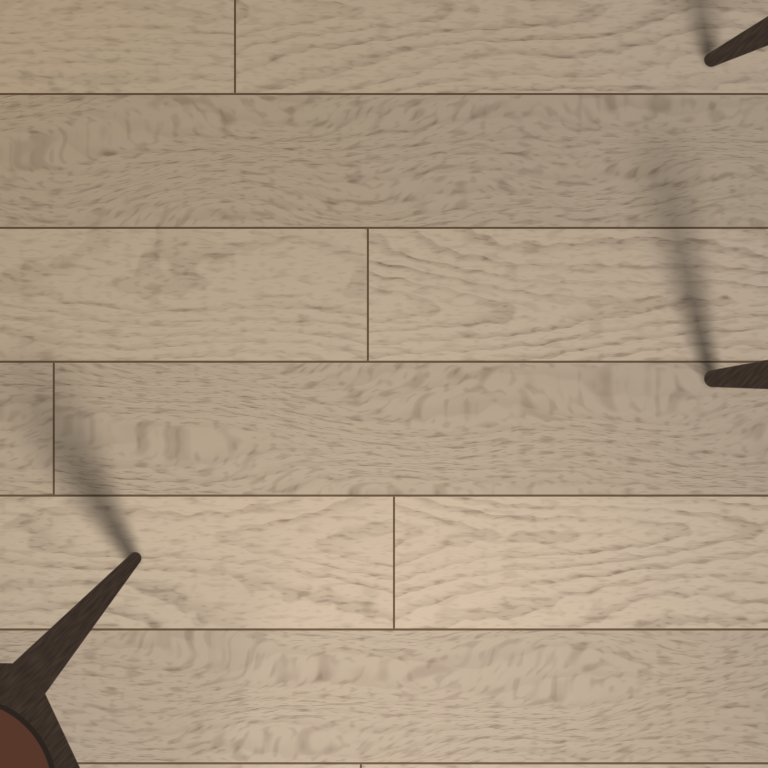
A WebGL 1 fragment shader for this texture:

```glsl
precision highp float;
// Pale oak plank floor seen from above, with soft light and dark chair legs.
// Rows and staggered joints give each board a seed; ring contours and fine
// pore streaks from gradient noise form its grain; tapered bars form the legs.

uniform vec2 u_resolution;

const float ROW_PITCH = 0.1743;    // height of one plank
const float FIRST_SEAM = 0.1224;   // first seam, measured from the top
const float SEAM_HALF = 0.0010;
const float GRAIN_LINES = 8.0;     // straight rings per plank
const float RING_DEPTH = 0.36;
const float PORE_DEPTH = 0.34;
const vec3 OAK = vec3(0.725, 0.655, 0.572);
const vec3 GRAIN = vec3(0.43, 0.36, 0.30);
const vec3 SEAM = vec3(0.34, 0.27, 0.20);
const vec3 LEG = vec3(0.23, 0.19, 0.16);
const vec3 SEAT = vec3(0.34, 0.22, 0.17);

float hash(vec2 p) {
  vec3 q = fract(p.xyx * vec3(0.1031, 0.1030, 0.0973));
  q += dot(q, q.yzx + 33.33);
  return fract((q.x + q.y) * q.z);
}

float cornerSlope(vec2 cell, vec2 offset) {
  float angle = 6.2832 * hash(cell);
  return dot(vec2(cos(angle), sin(angle)), offset);
}

float gradientNoise(vec2 p) {
  vec2 i = floor(p), f = fract(p), e = vec2(1.0, 0.0);
  vec2 w = f * f * f * (f * (f * 6.0 - 15.0) + 10.0);
  return mix(mix(cornerSlope(i, f), cornerSlope(i + e, f - e), w.x),
             mix(cornerSlope(i + e.yx, f - e.yx), cornerSlope(i + 1.0, f - 1.0), w.x), w.y);
}

// Signed distance to a tapered bar (x) and position along it (y)
vec2 taperedBar(vec2 p, vec2 a, vec2 b, float ra, float rb) {
  vec2 ab = b - a;
  float t = clamp(dot(p - a, ab) / dot(ab, ab), 0.0, 1.0);
  return vec2(length(p - a - ab * t) - mix(ra, rb, t), t);
}

// Shadow that widens and fades away from its foot
float castShadow(vec2 p, vec2 foot, vec2 end, float spread) {
  vec2 bar = taperedBar(p, foot, end, 0.008, spread);
  float blur = mix(0.010, 0.045, bar.y);
  return (1.0 - smoothstep(-blur, blur, bar.x)) * mix(0.50, 0.10, bar.y);
}

// Staggered joint: a smooth sequence on even rows, mostly off canvas on odd rows
float jointX(float row) {
  float s = row * 0.5;
  float even = 0.306 + s * (0.173 + (s - 1.0) * (-0.0695 + 0.0103 * (s - 2.0)));
  float odd = 0.070 - 0.3 * (row - 3.0) * (row - 3.0);
  return mix(even, odd, mod(row, 2.0));
}

// Grain darkness; q.x runs from the joint, q.y spans -0.5 to 0.5 across the plank
float woodGrain(vec2 q, float row, float side) {
  float rift = mod(row, 2.0);
  vec2 seed = vec2(17.3, 9.7) * (row * 2.0 + side + 1.0);
  float figure = (1.0 - rift) * mix(min(0.2 * row, 0.8), 1.0, side);
  float along = abs(q.x);
  float warp = gradientNoise(q * vec2(3.5, 2.2) + seed);
  float jitter = gradientNoise(q * vec2(38.0, 9.0) + seed);
  float centre = mix(0.05, -0.2, hash(seed)) * figure;
  float dv = q.y - centre;

  // Straight rings blend into nested arches on figured boards
  float straight = q.y * GRAIN_LINES + warp * 2.2;
  float arches = 11.0 * along / (1.0 + 1.3 * along) + 7.5 * sqrt(dv * dv + 0.008) + warp * 2.0;
  float rings = mix(straight, arches, figure) + jitter * 0.28;
  float f = fract(rings);
  float line = smoothstep(0.40, 0.88, f) * (1.0 - smoothstep(0.88, 1.0, f));

  // Short pores follow the local slope of the board
  float slant = rift * (0.22 * (hash(seed + 5.0) - 0.3) * q.x / ROW_PITCH + 0.35 * warp);
  float poreY = q.y + slant + 0.05 * warp;
  float coarse = gradientNoise(vec2(q.x * 36.0, poreY * 23.0) + seed);
  float fine = gradientNoise(vec2(q.x * 80.0, poreY * 44.0) + seed.yx);
  float pores = smoothstep(0.02, 0.48, coarse) * 0.65 + smoothstep(0.05, 0.5, fine) * 0.5;
  float patches = smoothstep(-0.45, 0.4, gradientNoise(q * vec2(5.0, 3.0) + seed.yx));

  float ringDepth = RING_DEPTH * mix(0.5, 1.0, figure) * mix(0.45, 1.0, patches);
  return line * ringDepth * (0.65 + 0.7 * pores) + pores * PORE_DEPTH * mix(0.55, 1.0, rift);
}

void main() {
  vec2 p = gl_FragCoord.xy / u_resolution;
  float px = 1.0 / min(u_resolution.x, u_resolution.y);

  // Board layout and wood
  float rows = (1.0 - p.y - FIRST_SEAM) / ROW_PITCH + 1.0;
  float row = floor(rows), v = fract(rows) - 0.5;
  float x = p.x - jointX(row), side = step(0.0, x);
  float tone = mix(1.02, 0.96, mod(row, 2.0)) + 0.04 * (hash(vec2(row, side) + 3.0) - 0.5);
  vec3 color = mix(OAK * tone, GRAIN, woodGrain(vec2(x, v), row, side));
  float seamDist = min((0.5 - abs(v)) * ROW_PITCH, abs(x));
  color = mix(color, SEAM, 0.85 * (1.0 - smoothstep(SEAM_HALF - 0.5 * px, SEAM_HALF + px, seamDist)));

  // Pool of light with a slanted edge, warmer towards the top left
  vec2 pool = p - vec2(0.50, 0.06);
  float glow = exp(-3.2 * dot(pool, pool));
  float slanted = smoothstep(-0.04, 0.04, p.x - 0.29 - 0.38 * (p.y - 0.05));
  glow *= 1.0 - 0.25 * (1.0 - slanted) * (1.0 - smoothstep(0.2, 0.35, p.y));
  color *= 0.91 + 0.23 * glow;
  color *= mix(vec3(1.0), vec3(1.0, 0.98, 0.93), (1.0 - p.x) * p.y);
  float shade = castShadow(p, vec2(0.172, 0.275), vec2(0.04, 0.50), 0.045);
  shade = max(shade, castShadow(p, vec2(0.925, 0.51), vec2(0.86, 0.79), 0.030));
  shade = max(shade, castShadow(p, vec2(0.925, 0.925), vec2(0.90, 1.05), 0.018));
  color *= 1.0 - shade;

  // Chair legs and the rim and cushion of a seat
  float leg = taperedBar(p, vec2(0.926, 0.922), vec2(1.01, 0.964), 0.009, 0.018).x;
  leg = min(leg, taperedBar(p, vec2(0.928, 0.507), vec2(1.01, 0.513), 0.011, 0.020).x);
  leg = min(leg, taperedBar(p, vec2(0.176, 0.273), vec2(0.03, 0.108), 0.008, 0.030).x);
  leg = min(leg, taperedBar(p, vec2(0.03, 0.108), vec2(-0.03, 0.112), 0.028, 0.025).x);
  leg = min(leg, taperedBar(p, vec2(0.03, 0.092), vec2(0.085, -0.03), 0.028, 0.030).x);
  float seat = length(p - vec2(-0.05, -0.03)) - 0.118;
  float legGrain = gradientNoise(vec2(p.x + p.y, p.x - p.y) * vec2(35.0, 190.0));
  color = mix(color, LEG * (1.0 + 0.25 * legGrain), 1.0 - smoothstep(-px, px, leg));
  color = mix(color, LEG * 0.75, 1.0 - smoothstep(-px, px, seat - 0.007));
  color = mix(color, SEAT, 1.0 - smoothstep(-px, px, seat));
  gl_FragColor = vec4(color, 1.0);
}
```
